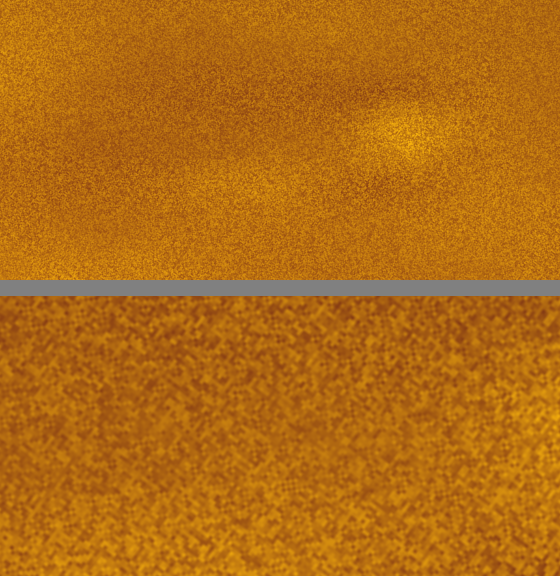
Top: the whole. Bottom: its middle third, enlarged.
Reproduce this texture procedurally as a Shadertoy shader.

```glsl
float hash(vec2 p) {
    vec3 q = fract(vec3(p.xyx) * 0.1031);
    q += dot(q, q.yzx + 33.33);
    return fract((q.x + q.y) * q.z);
}

float valueNoise(vec2 p) {
    vec2 cell = floor(p);
    vec2 f = fract(p);
    f = f * f * (3.0 - 2.0 * f);
    float low = mix(hash(cell), hash(cell + vec2(1, 0)), f.x);
    float high = mix(hash(cell + vec2(0, 1)), hash(cell + vec2(1, 1)), f.x);
    return mix(low, high, f.y);
}

float fbm(vec2 p, int octaves) {
    float sum = 0.0, amplitude = 0.5;
    for (int i = 0; i < octaves; i++) {
        sum += amplitude * (valueNoise(p) - 0.5);
        p = mat2(1.6, 1.2, -1.2, 1.6) * p + 7.3;
        amplitude *= 0.5;
    }
    return sum;
}

// Soft elliptical patch of light or shade
float glow(vec2 p, vec2 center, vec2 radius) {
    vec2 d = (p - center) / radius;
    return exp(-dot(d, d));
}

float highlights(vec2 p) {
    float light = 0.42 * glow(p, vec2(1.45, 0.50), vec2(0.16, 0.11));
    light += 0.19 * glow(p, vec2(0.92, 0.32), vec2(0.30, 0.10));
    light += 0.22 * glow(p, vec2(0.00, 0.80), vec2(0.30, 0.22));
    light += 0.23 * glow(p, vec2(0.15, 0.00), vec2(0.70, 0.17));
    light += 0.15 * glow(p, vec2(1.75, 0.25), vec2(0.40, 0.30));
    light += 0.11 * glow(p, vec2(1.15, 0.86), vec2(0.28, 0.12));
    return light;
}

float shadows(vec2 p) {
    float shade = 0.15 * glow(p, vec2(0.85, 0.68), vec2(0.55, 0.14));
    shade += 0.16 * glow(p, vec2(1.38, 0.66), vec2(0.20, 0.07));
    shade += 0.18 * glow(p, vec2(1.36, 0.32), vec2(0.26, 0.07));
    shade += 0.11 * glow(p, vec2(0.40, 0.40), vec2(0.40, 0.16));
    shade += 0.10 * glow(p, vec2(1.65, 0.43), vec2(0.13, 0.06));
    return shade;
}

// Fine speckle from two turned layers of grain, centred on zero
float grain(vec2 p) {
    vec2 turned = mat2(0.8, 0.6, -0.6, 0.8) * p;
    float fine = valueNoise(turned * 225.0 + 300.0) - 0.5;
    float coarse = valueNoise(p.yx * 150.0 + 41.0) - 0.5;
    return fine + 0.4 * coarse;
}

vec3 goldRamp(float tone) {
    const vec3 shadowGold = vec3(0.600, 0.317, 0.072);
    const vec3 brightGold = vec3(0.890, 0.620, 0.053);
    return mix(shadowGold, brightGold, clamp(tone, -0.6, 1.25));
}

void mainImage(out vec4 fragColor, in vec2 fragCoord) {
    vec2 p = fragCoord / iResolution.y;

    // Broad, mostly horizontal sheen
    vec2 warped = p + 0.10 * vec2(fbm(p * 5.0, 3), fbm(p * 5.0 + 19.0, 3));
    float light = highlights(warped);
    float shade = shadows(warped);
    float clouds = fbm(p * vec2(3.0, 6.0), 4);
    float tone = 0.335 + light - shade + 0.13 * clouds;

    // Grain is rougher around the lit and shaded patches
    float roughness = 0.60 + 0.7 * light + 0.6 * shade + 0.5 * clouds;
    tone += roughness * grain(p);

    // Orange at the lower left, olive towards the top
    float warmth = 0.5 - 0.6 * p.y - 0.12 * (p.x - 1.0);
    vec3 color = goldRamp(tone) + warmth * vec3(0.025, 0.0, 0.0);
    fragColor = vec4(color, 1.0);
}
```
